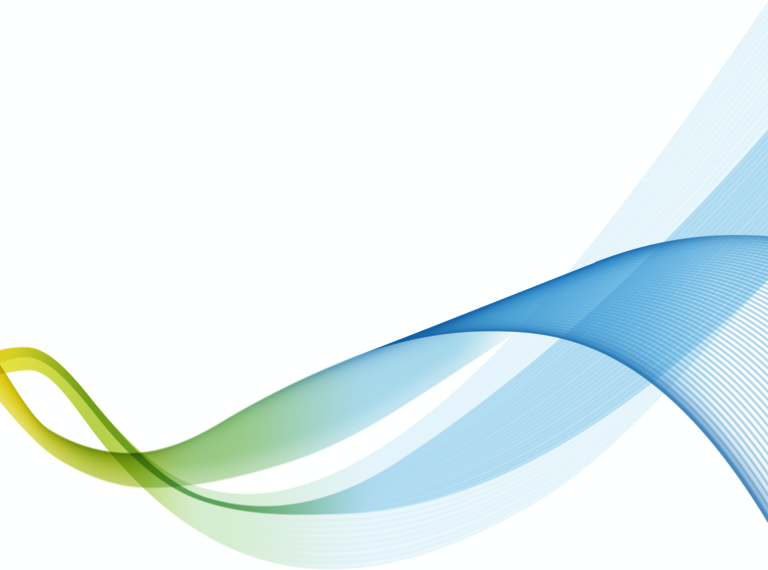
Give the GLSL for this background, as a Shadertoy shader.

```glsl
const float CANVAS_HEIGHT = 0.742;
const vec3 DEEP_BLUE = vec3(0.03, 0.33, 0.62);
const vec3 LINE_BLUE = vec3(0.25, 0.62, 0.84);

float hash(float n) {
    n = fract(n * 0.1031);
    n *= n + 33.33;
    return fract(n * (n + n));
}

// Cubic span between knots holding (x, height, slope)
float span(float x, vec3 a, vec3 b) {
    float w = b.x - a.x;
    float t = clamp((x - a.x) / w, 0.0, 1.0);
    float s = 1.0 - t;
    return s * s * ((1.0 + 2.0 * t) * a.y + t * w * a.z)
         + t * t * ((3.0 - 2.0 * t) * b.y - s * w * b.z);
}

float curve(float x, vec3 a, vec3 b, vec3 c, vec3 d, vec3 e, vec3 f) {
    if (x < b.x) return span(x, a, b);
    if (x < c.x) return span(x, b, c);
    if (x < d.x) return span(x, c, d);
    if (x < e.x) return span(x, d, e);
    return span(x, e, f);
}

// Height and slope of one arch in the sliding family
vec2 foldArch(float x, float t) {
    vec2 peak = mix(vec2(0.638, 0.311), vec2(0.957, 0.436), t);
    float u = x - peak.x;
    float right = max(u, 0.0);
    float left = max(-u, 0.0);
    float bend = min(left, 0.17);
    float drop = 2.86 * pow(right, 2.4) + 1.075 * bend * bend + 0.366 * (left - bend);
    float slope = 2.15 * bend - 6.86 * pow(right, 1.4);
    return vec2(peak.y - drop, slope);
}

float signedGap(float y, vec2 arch) {
    return (y - arch.x) / sqrt(1.0 + arch.y * arch.y);
}

float between(float y, float low, float high, float soft) {
    return smoothstep(-soft, soft, y - low) * smoothstep(-soft, soft, high - y);
}

vec3 ramp(float x, vec3 a, vec3 b, vec3 c, vec3 d) {
    vec3 col = mix(a, b, smoothstep(0.0, 0.13, x));
    col = mix(col, c, smoothstep(0.13, 0.27, x));
    return mix(col, d, smoothstep(0.27, 0.50, x));
}

// Uneven thin threads running along a ribbon
float threads(float y, float low, float high, float count) {
    float v = (y - low) / max(high - low, 0.01) * count;
    float w = fwidth(v);
    float line = 1.0 - smoothstep(0.08, 0.18 + w, abs(fract(v) - 0.5));
    return line * clamp(1.2 - w, 0.0, 1.0) * (0.4 + 0.6 * hash(floor(v) + 7.0));
}

vec3 tint(vec3 col, vec3 ink, float amount) {
    return col * mix(vec3(1.0), ink, amount);
}

void mainImage(out vec4 fragColor, in vec2 fragCoord) {
    vec2 p = fragCoord / iResolution.xy * vec2(1.0, CANVAS_HEIGHT);
    float x = p.x, y = p.y;
    float px = 1.0 / iResolution.x;
    vec3 col = vec3(0.998, 1.0, 1.0);

    // Ribbon borders
    vec3 loopStart = vec3(0.0, 0.286, 0.3), loopTop = vec3(0.033, 0.290, 0.0);
    vec3 loopFall = vec3(0.117, 0.225, -1.25);
    float paleTop = curve(x, loopStart, loopTop, loopFall, vec3(0.26, 0.108, -0.3),
        vec3(0.521, 0.176, 0.7), vec3(1.0, 0.740, 1.45));
    float midTop = curve(x, loopStart, loopTop, loopFall, vec3(0.27, 0.094, -0.3),
        vec3(0.521, 0.143, 0.66), vec3(1.0, 0.573, 1.15));
    float midLow = curve(x, vec3(0.0, 0.270, 0.3), vec3(0.033, 0.277, 0.0), vec3(0.13, 0.195, -1.25),
        vec3(0.26, 0.091, -0.35), vec3(0.443, 0.073, 0.03), vec3(1.0, 0.378, 1.0));
    float paleLow = curve(x, vec3(0.0, 0.255, 0.2), vec3(0.039, 0.260, 0.0), vec3(0.13, 0.169, -1.25),
        vec3(0.43, 0.001, 0.0), vec3(0.703, 0.091, 0.6), vec3(1.0, 0.378, 1.1));
    float waveTop = curve(x, vec3(0.0, 0.267, -1.5), vec3(0.065, 0.182, -0.6), vec3(0.169, 0.152, 0.0),
        vec3(0.286, 0.191, 0.6), vec3(0.469, 0.280, 0.38), vec3(0.775, 0.400, 0.39));
    float waveLow = curve(x, vec3(0.0, 0.219, -1.2), vec3(0.078, 0.143, -0.6), vec3(0.195, 0.107, 0.0),
        vec3(0.378, 0.141, 0.32), vec3(0.521, 0.211, 0.63), vec3(0.846, 0.411, 0.5));

    // Wide pale ribbon and its inner blue strip
    float pale = between(y, paleLow, paleTop, 1.2 * px);
    float mid = between(y, midLow, midTop, 1.2 * px);
    col = tint(col, ramp(x, vec3(0.90, 0.88, 0.25), vec3(0.72, 0.82, 0.30),
        vec3(0.84, 0.93, 0.82), vec3(0.89, 0.955, 0.985)), pale);
    col = tint(col, ramp(x, vec3(0.95, 0.93, 0.55), vec3(0.62, 0.75, 0.32),
        vec3(0.42, 0.68, 0.42), vec3(0.75, 0.89, 0.955)), mid);
    float thread = threads(y, midTop, paleTop, 15.0) * step(midTop, y)
                 + threads(y, paleLow, midLow, 9.0) * step(y, midLow)
                 + 0.6 * threads(y, midLow, midTop, 22.0) * mid;
    col = mix(col, vec3(1.0), 0.38 * thread * pale * smoothstep(0.3, 0.5, x));

    // Main wave, darkest along its crest
    float wave = between(y, waveLow, waveTop, 1.5 * px) * (1.0 - smoothstep(0.58, 0.72, x));
    wave *= mix(0.7, 1.0, smoothstep(0.0, 0.035, y - waveLow));
    col = tint(col, ramp(x, vec3(0.88, 0.82, 0.10), vec3(0.66, 0.74, 0.12),
        vec3(0.60, 0.79, 0.52), vec3(0.66, 0.85, 0.92)), wave);
    float crest = exp(-max(waveTop - y, 0.0) / 0.009) * wave;
    col = tint(col, ramp(x, vec3(0.85, 0.78, 0.1), vec3(0.45, 0.58, 0.15),
        vec3(0.65, 0.80, 0.62), vec3(0.25, 0.55, 0.78)), 0.75 * crest);

    // Folded blue sheet
    vec2 arch = foldArch(x, 0.0);
    vec2 lastArch = foldArch(x, 1.0);
    float sheetTop = x < 0.775 ? waveTop : lastArch.x;
    float archGap = signedGap(y, arch);
    float topGap = sheetTop - y;
    float sheet = smoothstep(-px, px, archGap) * smoothstep(-px, px, topGap);
    float appear = smoothstep(0.40, 0.54, x);
    vec3 sheetInk = mix(vec3(0.42, 0.71, 0.87), vec3(0.68, 0.86, 0.95), smoothstep(0.65, 0.85, x));
    col = tint(col, sheetInk, sheet * appear * (1.0 - smoothstep(0.80, 0.96, x)));

    // Fine arches sliding along the crest
    float ink = 0.0;
    for (int i = 0; i < 44; i++) {
        float t = (float(i) + 0.5) / 44.0;
        float gap = abs(signedGap(y, foldArch(x, t)));
        ink += 1.0 - smoothstep(0.0004, 0.0010 + 1.3 * px, gap);
    }
    col = mix(col, LINE_BLUE, min(ink * 0.42, 0.8) * sheet * smoothstep(0.5, 0.72, x));

    // Dark rims on the fold
    float archRim = exp(-max(archGap, 0.0) / mix(0.006, 0.013, smoothstep(0.65, 1.0, x)));
    float topRim = exp(-max(topGap, 0.0) / 0.007) * mix(1.0, 0.55, smoothstep(0.78, 0.98, x));
    col = mix(col, mix(DEEP_BLUE, LINE_BLUE, 0.2), 0.85 * archRim * sheet * appear);
    col = mix(col, DEEP_BLUE, 0.85 * topRim * sheet * appear);

    fragColor = vec4(clamp(col, 0.0, 1.0), 1.0);
}
```
